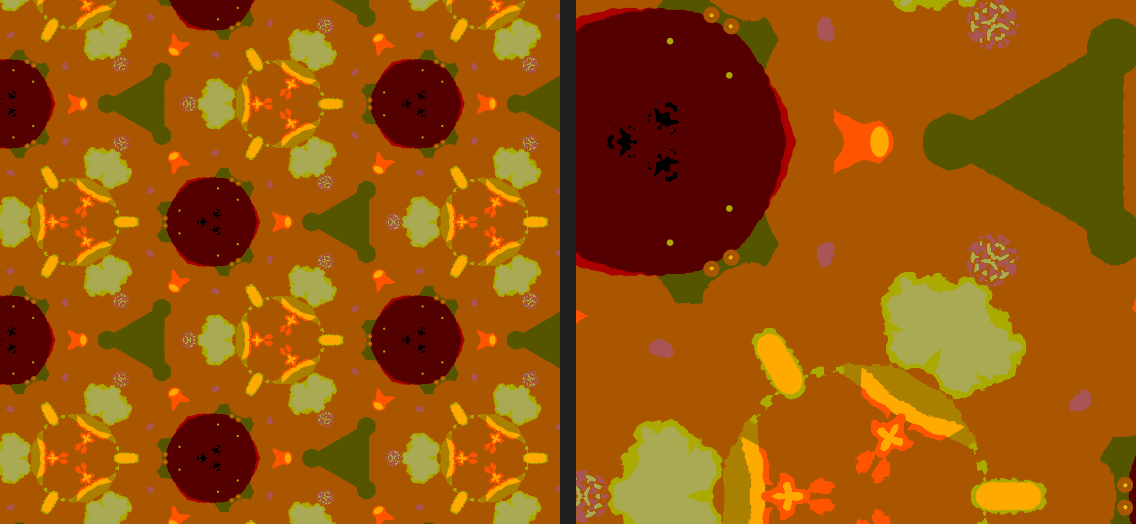
Left: the whole. Right: its middle third, enlarged.
Reproduce this pattern procedurally as a WebGL 2 fragment shader.

```glsl
#version 300 es
precision highp float;
// Kaleidoscope wallpaper: ragged discs, ringed triangles and green trefoils on a hexagonal lattice.

uniform vec2 u_resolution;
out vec4 outColor;

// Layout: the canvas is UNITS tall, all lengths below use that scale.
const float UNITS = 720.0;
const float PERIOD = 324.6;
const float SIDE = PERIOD / sqrt(3.0);        // distance between rotation centres
const vec2 DISC_CENTRE = vec2(291.0, 415.0);
const float DISC_RADIUS = 60.0;
const float RING_OUTER = 61.0;
const float TREFOIL_INRADIUS = 29.0;
const float ROUGHNESS = 3.5;
const float THIRD = 2.0943951;                // a third of a turn

const vec3 GROUND = vec3(0.667, 0.333, 0.0);
const vec3 MAROON = vec3(0.333, 0.0, 0.0);
const vec3 RED = vec3(0.667, 0.0, 0.0);
const vec3 MOSS = vec3(0.333, 0.333, 0.0);
const vec3 LIME = vec3(0.667, 0.667, 0.0);
const vec3 PALE = vec3(0.667, 0.667, 0.333);
const vec3 ORANGE = vec3(1.0, 0.333, 0.0);
const vec3 YELLOW = vec3(1.0, 0.667, 0.0);
const vec3 MAUVE = vec3(0.667, 0.333, 0.333);
const vec3 BLACK = vec3(0.0);

float pixel;                                  // size of one pixel in units

float hash(vec2 p) {
  p = fract(p * vec2(0.1031, 0.1137));
  p += dot(p, p.yx + 33.33);
  return fract((p.x + p.y) * p.x * 17.0);
}

float noise(vec2 p) {
  vec2 i = floor(p), f = fract(p);
  f = f * f * (3.0 - 2.0 * f);
  return mix(mix(hash(i), hash(i + vec2(1, 0)), f.x),
             mix(hash(i + vec2(0, 1)), hash(i + vec2(1, 1)), f.x), f.y);
}

// Fractal noise in about -1..1
float fbm(vec2 p) {
  float sum = 0.0, amp = 1.0;
  for (int i = 0; i < 4; i++) {
    sum += amp * (noise(p) - 0.5);
    p = p * 2.03 + 17.0;
    amp *= 0.6;
  }
  return sum;
}

float ellipse(vec2 p, vec2 radii) {
  return (length(p / radii) - 1.0) * min(radii.x, radii.y);
}

void paint(inout vec3 colour, vec3 ink, float d) {
  colour = mix(colour, ink, clamp(0.5 - d / pixel, 0.0, 1.0));
}

// Fold the plane into one triangle: disc at the origin, trefoil on +x, ring at 60 degrees
vec2 foldPlane(vec2 p) {
  vec2 cell = PERIOD * vec2(sqrt(3.0), 1.0);
  vec2 a = mod(p + 0.5 * cell, cell) - 0.5 * cell;
  vec2 b = mod(p, cell) - 0.5 * cell;
  vec2 v = dot(a, a) < dot(b, b) ? a : b;
  float angle = mod(atan(v.y, v.x), THIRD);
  angle = min(angle, THIRD - angle);
  return length(v) * vec2(cos(angle), sin(angle));
}

// Axial and sideways parts of p along the 60 degree mirror
vec2 alongMirror(vec2 p) {
  return vec2(dot(p, vec2(0.5, 0.866)), abs(dot(p, vec2(0.866, -0.5))));
}

void drawDisc(inout vec3 c, vec2 p, float rough, float grain) {
  vec2 m = alongMirror(p);
  float r = length(p), angle = atan(p.y, p.x);
  float horn = 8.0 * exp(-pow((m.y - 18.0) / 5.0, 2.0));
  paint(c, MOSS, max(m.x - 69.0 - horn, m.y - 27.0) + rough);
  float tip = 3.0 * exp(-p.y * p.y / 25.0);
  float rim = 3.5 * (1.0 - smoothstep(0.15, 0.6, angle));
  float body = r - DISC_RADIUS - 2.5 * smoothstep(0.4, 0.9, angle) + 0.4 * rough;
  paint(c, RED, body - rim - tip);
  paint(c, MAROON, body - 0.5 * tip);
  paint(c, BLACK, length(m - vec2(13.0, 0.0)) - 9.0 + 9.0 * grain);
  paint(c, LIME, length(p - vec2(35.7, 30.5)) - 1.5);
  paint(c, GROUND, abs(length(m - vec2(64.0, 5.0)) - 2.5) - 1.2 + 0.4 * rough);
  paint(c, YELLOW, length(m - vec2(64.0, 5.0)) - 1.0);
}

void drawTrefoil(inout vec3 c, vec2 p, float rough) {
  float triangle = alongMirror(p).x - TREFOIL_INRADIUS;
  float body = max(triangle, p.x - 56.0);
  paint(c, MOSS, min(body, length(p - vec2(50.0, 0.0)) - 13.0) + 0.5 * rough);
}

// Ring motif: +x points to the trefoil, the 60 degree mirror to the disc
void drawRing(inout vec3 c, vec2 p, float rough, float grain) {
  float r = length(p), angle = atan(p.y, p.x);
  // Pale leaf with a slit, and the spray beyond it
  vec2 leaf = p - vec2(86.0, 0.0);
  float lobes = 2.0 * cos(5.0 * atan(leaf.y, leaf.x));
  float blade = ellipse(leaf, vec2(21.0, 29.0)) - lobes + 1.2 * rough;
  paint(c, LIME, blade - 3.0);
  paint(c, PALE, max(blade, 0.25 * (80.0 - p.x) - p.y + 0.5 * rough));
  float spray = length(p - vec2(125.0, 0.0)) - 12.0;
  paint(c, MAUVE, max(spray, 12.0 * (grain - 0.42)));
  paint(c, PALE, max(spray + 2.0, 12.0 * (0.66 - grain)));
  // Band, thinning into lace towards the arms
  float inner = mix(42.0, 58.0, smoothstep(0.1, 0.8, angle)) + 0.8 * rough;
  float lace = 12.0 * smoothstep(0.6, 0.8, angle) * (grain - 0.45);
  paint(c, ORANGE, max(abs(r - inner) - 4.0, 50.0 * (abs(angle - 0.3) - 0.17)));
  paint(c, LIME, max(max(inner - r, r - RING_OUTER + rough), lace));
  paint(c, YELLOW, max(abs(r - inner - 3.5) - 4.0, 50.0 * (angle - 0.48)));
  // Flowers inside the ring
  float petals = 2.5 * cos(4.0 * atan(p.y, p.x - 31.0));
  paint(c, ORANGE, length(p - vec2(31.0, 0.0)) - 9.0 - petals + 1.5 * rough);
  paint(c, ORANGE, ellipse(p - vec2(17.0, 4.0), vec2(6.0, 4.0)) + rough);
  paint(c, YELLOW, length(p - vec2(31.0, 0.0)) - 4.0 - petals + 1.5 * rough);
  // Arms
  vec2 m = alongMirror(p);
  float arm = length(vec2(m.x - clamp(m.x, 62.0, 78.0), m.y)) - 6.5 + 0.3 * rough;
  paint(c, LIME, arm - 1.5 + 0.8 * rough);
  paint(c, YELLOW, arm);
}

// Small flared flame between disc and trefoil, and a mauve fleck beside it
void drawAccents(inout vec3 c, vec2 p, float rough) {
  float flare = max(p.y - 8.0 - 0.5 * max(98.0 - p.x, 0.0), 86.0 + 3.0 * cos(0.25 * p.y) - p.x);
  flare = max(flare, p.x - 104.0);
  float flame = min(flare, ellipse(p - vec2(103.0, 0.0), vec2(7.5, 10.0)));
  paint(c, ORANGE, flame + 0.5 * rough);
  paint(c, YELLOW, ellipse(p - vec2(104.5, 0.0), vec2(4.2, 7.0)));
  paint(c, MAUVE, ellipse(p - vec2(80.0, 50.5), vec2(4.5, 6.0)) + rough);
}

void main() {
  pixel = UNITS / u_resolution.y;
  vec2 p = foldPlane(gl_FragCoord.xy * pixel - DISC_CENTRE);
  float rough = ROUGHNESS * fbm(p * 0.13 + 5.0);
  float grain = noise(p * 0.55 + 40.0);

  vec2 fromRing = p - SIDE * vec2(0.5, 0.866);
  vec2 ringPoint = vec2(dot(fromRing, vec2(0.5, -0.866)), dot(fromRing, vec2(-0.866, -0.5)));

  vec3 colour = GROUND;
  drawDisc(colour, p, rough, grain);
  drawTrefoil(colour, vec2(SIDE - p.x, p.y), rough);
  drawRing(colour, ringPoint, rough, grain);
  drawAccents(colour, p, rough);
  outColor = vec4(colour, 1.0);
}
```
